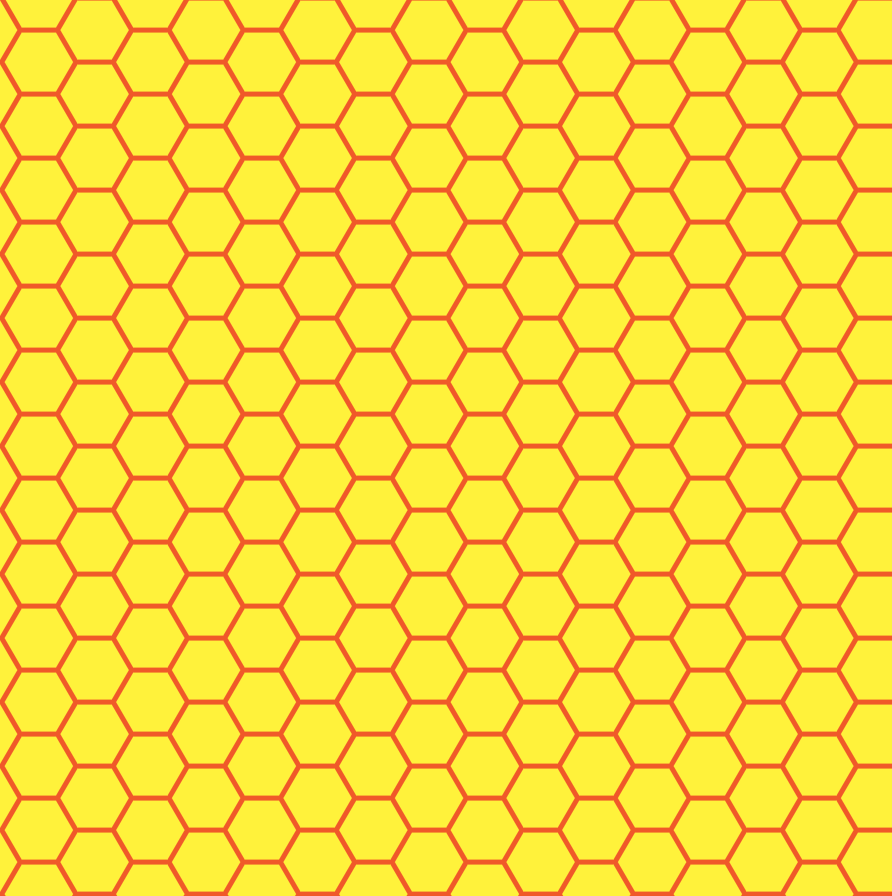
This pattern is drawn by a WebGL 1 fragment shader. Its source:

```glsl
precision highp float;
// Yellow honeycomb of flat-topped hexagons with thin orange-red outlines.

uniform vec2 u_resolution;

#define COLUMNS 16.0
#define ROWS 14.0
#define FIRST_CENTRE vec2(0.697, 0.03)  // in columns and rows
#define LINE_WIDTH 0.078                // in cell heights
#define FILL_COLOUR vec3(1.0, 0.95, 0.23)
#define LINE_COLOUR vec3(0.94, 0.35, 0.16)

const float SQRT3 = 1.7320508;

// Offset from the nearest cell centre; cells are one unit high.
vec2 nearestCentreOffset(vec2 p) {
  vec2 period = vec2(SQRT3, 1.0);
  vec2 evenColumn = mod(p + 0.5 * period, period) - 0.5 * period;
  vec2 oddColumn = mod(p, period) - 0.5 * period;
  return dot(evenColumn, evenColumn) < dot(oddColumn, oddColumn)
    ? evenColumn : oddColumn;
}

// Distance from a point inside the hexagon to its closest side.
float distanceToSide(vec2 offset) {
  vec2 q = abs(offset);
  return 0.5 - max(q.y, dot(q, vec2(0.5 * SQRT3, 0.5)));
}

void main() {
  // Canvas to honeycomb units
  vec2 grid = gl_FragCoord.xy / u_resolution * vec2(COLUMNS, ROWS);
  vec2 p = (grid - FIRST_CENTRE) * vec2(0.5 * SQRT3, 1.0);

  // Smoothed outline shared by neighbouring cells
  float side = distanceToSide(nearestCentreOffset(p));
  float softness = 0.7 * ROWS / u_resolution.y;
  float halfWidth = 0.5 * LINE_WIDTH;
  float line = 1.0 - smoothstep(halfWidth - softness, halfWidth + softness, side);

  gl_FragColor = vec4(mix(FILL_COLOUR, LINE_COLOUR, line), 1.0);
}
```
